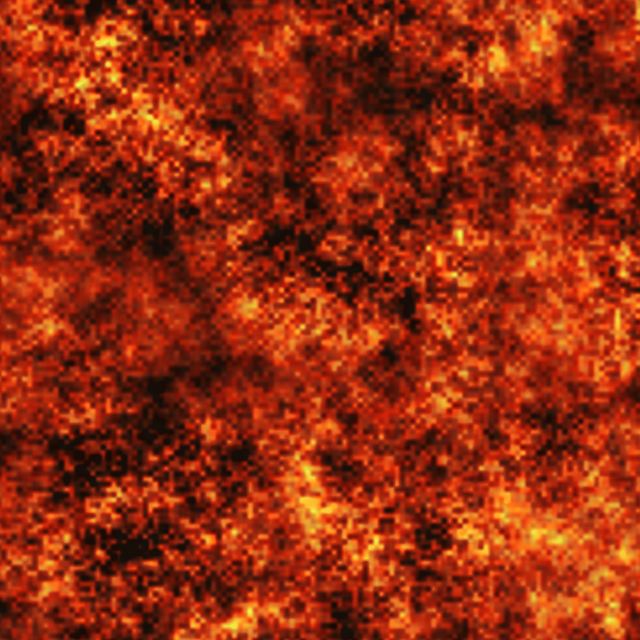
This texture is drawn by a WebGL 1 fragment shader. Its source:

```glsl
precision highp float;
// Glowing ember texture: mottled black, red, orange and yellow grain.
uniform vec2 u_resolution;

float hash(vec2 p) {
  return fract(sin(dot(p, vec2(127.1, 311.7))) * 43758.5453);
}

// Value noise scaled to zero mean and roughly unit deviation
float noise(vec2 p) {
  vec2 cell = floor(p);
  vec2 f = fract(p);
  f = f * f * (3.0 - 2.0 * f);
  float low = mix(hash(cell), hash(cell + vec2(1.0, 0.0)), f.x);
  float high = mix(hash(cell + vec2(0.0, 1.0)), hash(cell + vec2(1.0, 1.0)), f.x);
  return (mix(low, high, f.y) - 0.5) / 0.2145;
}

vec2 rotate(vec2 p, float angle) {
  float c = cos(angle), s = sin(angle);
  return vec2(c * p.x - s * p.y, s * p.x + c * p.y);
}

// Heat to colour, from char through red to yellow
vec3 emberColor(float heat) {
  vec3 color = vec3(0.09, 0.05, 0.03);
  color = mix(color, vec3(0.22, 0.07, 0.03), clamp((heat + 2.3) / 0.75, 0.0, 1.0));
  color = mix(color, vec3(0.40, 0.09, 0.04), clamp((heat + 1.55) / 0.78, 0.0, 1.0));
  color = mix(color, vec3(0.58, 0.13, 0.05), clamp((heat + 0.77) / 0.66, 0.0, 1.0));
  color = mix(color, vec3(0.75, 0.17, 0.05), clamp((heat + 0.11) / 0.68, 0.0, 1.0));
  color = mix(color, vec3(0.89, 0.35, 0.12), clamp((heat - 0.57) / 0.71, 0.0, 1.0));
  color = mix(color, vec3(0.94, 0.56, 0.14), clamp((heat - 1.28) / 0.8, 0.0, 1.0));
  return mix(color, vec3(0.98, 0.78, 0.20), clamp((heat - 2.08) / 0.8, 0.0, 1.0));
}

void main() {
  vec2 uv = gl_FragCoord.xy / min(u_resolution.x, u_resolution.y);

  // Broad glowing and charred patches
  float heat = 0.30 * noise(rotate(uv, 0.5) * 5.0 + 3.7);
  heat += 0.50 * noise(rotate(uv, -0.3) * 13.0 + 19.1);
  heat += 0.45 * noise(rotate(uv, 0.9) * 27.0 + 41.3);

  // Fine grain, rougher in some regions than in others
  float roughness = 1.0 + 0.2 * noise(uv * 7.0 + 83.0);
  heat += roughness * 0.40 * noise(rotate(uv, 0.2) * 56.0 + 57.9);
  heat += roughness * 0.54 * noise(uv * 122.0 + 7.3);

  // Slight hue drift between crimson and orange
  vec3 color = emberColor(heat);
  float drift = noise(uv * 90.0 + 131.0);
  color *= 1.0 + vec3(0.03, -0.12, -0.22) * drift;

  gl_FragColor = vec4(clamp(color, 0.0, 1.0), 1.0);
}
```
